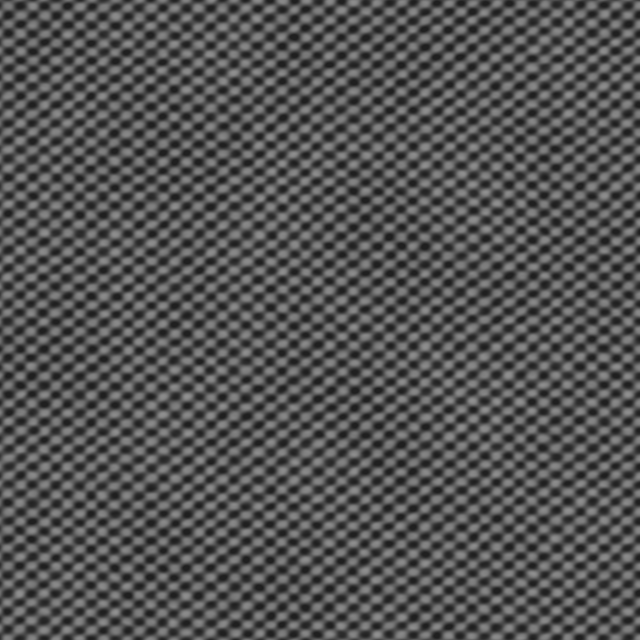
Give the GLSL for this texture, as a Shadertoy shader.

```glsl
// Grey woven cloth: staggered oval knots with dark pockets between them.
// A product of two cosines forms the checkered weave; gradient noise bends
// the threads slightly and varies the brightness from knot to knot.

const float TAU = 6.2831853;

vec2 hashGradient(vec2 cell) {
    vec3 p = fract(cell.xyx * vec3(0.1031, 0.1030, 0.0973));
    p += dot(p, p.yzx + 33.33);
    float angle = TAU * fract((p.x + p.y) * p.z);
    return vec2(cos(angle), sin(angle));
}

float gradientNoise(vec2 p) {
    vec2 i = floor(p), f = p - i;
    vec2 s = f * f * f * (f * (f * 6.0 - 15.0) + 10.0);
    float a = dot(hashGradient(i), f);
    float b = dot(hashGradient(i + vec2(1, 0)), f - vec2(1, 0));
    float c = dot(hashGradient(i + vec2(0, 1)), f - vec2(0, 1));
    float d = dot(hashGradient(i + vec2(1, 1)), f - vec2(1, 1));
    return mix(mix(a, b, s.x), mix(c, d, s.x), s.y);
}

void mainImage(out vec4 fragColor, in vec2 fragCoord) {
    vec2 uv = fragCoord / iResolution.xy;

    // Thread grid, with rows sinking slightly to the right
    vec2 p = uv - vec2(0.348, 0.506);
    p.y += 0.0146 * p.x;
    vec2 weave = p * vec2(26.85, 35.4);

    // Slow drift of the threads, then small unevenness of single knots
    weave += 0.10 * vec2(gradientNoise(uv * vec2(9.0, 4.0) + 40.0),
                         gradientNoise(uv * vec2(4.0, 11.0) + 70.0));
    weave += 0.07 * vec2(gradientNoise(weave * 1.3 + 110.0),
                         gradientNoise(weave * 1.3 + 150.0));

    // Knots on a staggered grid, leaning a little along the rising diagonal
    vec2 phase = TAU * weave;
    float lean = 0.13 + 0.16 * gradientNoise(uv * 5.0 + 190.0);
    float height = cos(phase.x) * cos(phase.y)
                 + lean * sin(phase.x) * sin(phase.y);

    // Rounded tops and pockets, with worn knots and fine fibre grain
    float tone = 0.325 + 0.2 * height * (1.35 - 0.35 * height * height);
    tone += 0.06 * gradientNoise(weave * vec2(1.7, 1.9) + 230.0);
    tone += 0.03 * gradientNoise(weave * vec2(3.5, 5.0) + 270.0);
    tone += 0.03 * gradientNoise(uv * 6.0 + 310.0);

    fragColor = vec4(vec3(clamp(tone, 0.12, 0.58)), 1.0);
}
```
